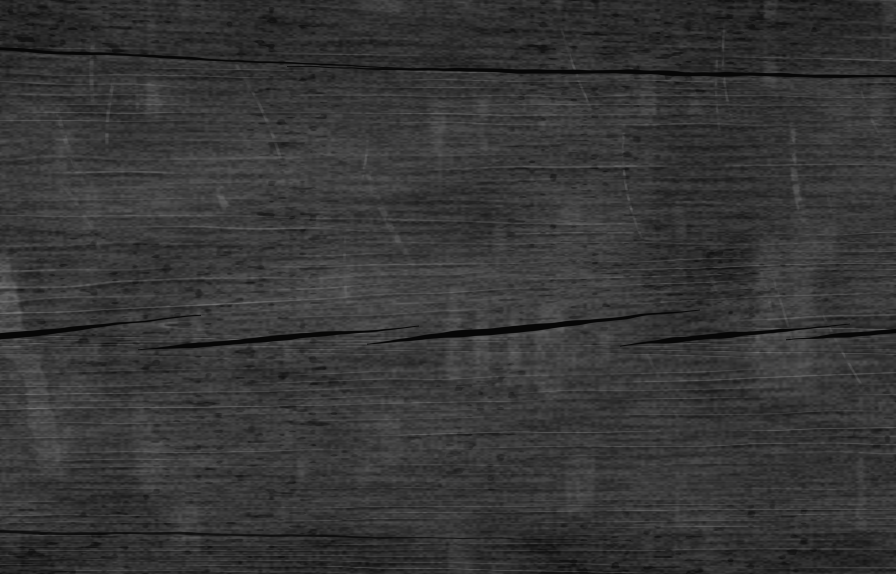
Reproduce this texture procedurally as a WebGL 1 fragment shader.

```glsl
precision highp float;
uniform vec2 u_resolution;

const vec3 WOOD_TINT = vec3(1.0, 1.0, 1.003);
const float CRACK_TONE = 0.025;

float hash(vec2 p) {
  vec3 q = fract(vec3(p.xyx) * 0.1031);
  q += dot(q, q.yzx + 33.33);
  return fract((q.x + q.y) * q.z);
}

float noise(vec2 p) {
  vec2 i = floor(p), f = fract(p);
  f = f * f * (3.0 - 2.0 * f);
  float low = mix(hash(i), hash(i + vec2(1.0, 0.0)), f.x);
  float high = mix(hash(i + vec2(0.0, 1.0)), hash(i + 1.0), f.x);
  return mix(low, high, f.y);
}

float fbm(vec2 p) {
  float sum = 0.0, gain = 0.53;
  for (int i = 0; i < 4; i++) {
    sum += gain * noise(p);
    p = p * 2.03 + 17.3;
    gain *= 0.5;
  }
  return sum;
}

float glow(vec2 p, vec2 centre, vec2 size) {
  vec2 q = (p - centre) / size;
  return exp(-dot(q, q));
}

// Worn slanted patch with fairly firm sides
float smear(vec2 p, vec2 centre, vec2 size, float lean) {
  vec2 q = p - centre;
  q.x += lean * q.y + 0.012 * (noise(p * vec2(20.0, 90.0)) - 0.5);
  q = abs(q) / size;
  return (1.0 - smoothstep(0.75, 1.1, q.x)) * (1.0 - smoothstep(0.6, 1.1, q.y));
}

// Growth rings: x is the dark valley, y the thin pale edge
vec2 rings(vec2 p, float count) {
  float s = p.y * count + 2.2 * noise(vec2(p.x * 0.6, p.y * 13.0));
  s += 0.35 * noise(vec2(p.x * 9.0, p.y * 40.0));
  float f = fract(s), id = floor(s);
  float strength = hash(vec2(id, 7.0)) * smoothstep(0.2, 0.7, noise(vec2(p.x * 5.0, id * 3.7)));
  float valley = smoothstep(0.3, 0.65, f) * (1.0 - smoothstep(0.72, 0.88, f));
  float edge = smoothstep(0.76, 0.88, f) * (1.0 - smoothstep(0.9, 1.0, f));
  return vec2(valley * (0.35 + 0.65 * strength), edge * strength);
}

// Tapered split from a to b: x is the dark gap, y the pale lower lip
vec2 crack(vec2 p, vec2 a, vec2 b, float width, float px) {
  float t = (p.x - a.x) / (b.x - a.x);
  float inside = step(0.0, t) * step(t, 1.0);
  float taper = smoothstep(0.0, 0.3, t) * (1.0 - smoothstep(0.45, 1.0, t));
  float rise = mix(a.y, b.y, t) + 0.007 * (fbm(vec2(p.x * 9.0, a.y * 50.0)) - 0.5);
  float h = width * (0.15 + 0.85 * taper) * (0.7 + 0.6 * noise(vec2(p.x * 30.0, 2.0)));
  float d = p.y - rise;
  float gap = 1.0 - smoothstep(h - px, h + px, abs(d));
  float lip = exp(-abs(d + h + 0.004) / 0.003);
  return vec2(gap, lip * taper) * inside;
}

// Broken, gently bent scrapes scattered over the board
float scratches(vec2 p) {
  float sum = 0.0;
  float broken = smoothstep(0.4, 0.7, noise(p * vec2(75.0, 110.0)));
  for (int i = 0; i < 22; i++) {
    float k = float(i);
    vec2 c = vec2(hash(vec2(k, 1.0)) * 1.56, 0.2 + 0.68 * hash(vec2(k, 2.0)));
    float angle = mix(-0.15, 0.6, hash(vec2(k, 3.0)));
    vec2 q = mat2(cos(angle), -sin(angle), sin(angle), cos(angle)) * (p - c);
    float reach = mix(0.025, 0.13, hash(vec2(k, 4.0)));
    float width = mix(0.0015, 0.009, pow(hash(vec2(k, 5.0)), 3.0));
    float d = abs(q.x - (hash(vec2(k, 6.0)) - 0.5) * 3.0 * q.y * q.y);
    float line = 1.0 - smoothstep(width * 0.4, width + 0.002, d);
    sum += line * (1.0 - smoothstep(0.5, 1.0, abs(q.y) / reach)) * mix(0.3, 1.0, hash(vec2(k, 8.0)));
  }
  return min(sum, 1.0) * (0.2 + 0.8 * broken);
}

void main() {
  vec2 p = gl_FragCoord.xy / u_resolution.y;
  float px = 0.7 / u_resolution.y;

  // Grain climbs to the right near the middle and sinks near the top
  vec2 g = p;
  g.y += p.x * (0.03 * smoothstep(0.7, 0.95, p.y) - 0.035 * glow(vec2(0.0, p.y), vec2(0.0, 0.46), vec2(1.0, 0.13)));
  vec2 ring = rings(g, mix(85.0, 52.0, smoothstep(0.36, 0.44, p.y)));
  float fibre = noise(g * vec2(14.0, 190.0)) - 0.5;
  float speck = noise(g * vec2(150.0, 300.0)) - 0.5;

  // Broad light and wear
  float tone = 0.198 + 0.035 * glow(p, vec2(0.75, 0.5), vec2(0.9, 0.38));
  tone += 0.05 * glow(p, vec2(0.33, 0.66), vec2(0.3, 0.07)) + 0.03 * glow(p, vec2(0.6, 0.48), vec2(0.5, 0.07));
  tone -= 0.035 * smoothstep(0.82, 0.9, p.y) + 0.04 * (1.0 - smoothstep(0.04, 0.1, p.y));
  tone -= 0.03 * glow(p, vec2(1.24, 0.55), vec2(0.12, 0.22));
  tone += 0.11 * (fbm(p * vec2(5.0, 8.0)) - 0.5);
  float streak = smoothstep(0.52, 0.85, noise(p * vec2(38.0, 5.0) + 4.0));
  tone += 0.06 * streak * smoothstep(0.4, 0.75, fbm(p * vec2(9.0, 16.0) + 9.0));
  float worn = smear(p, vec2(0.008, 0.48), vec2(0.024, 0.08), 0.25);
  worn += 0.7 * smear(p, vec2(0.07, 0.28), vec2(0.022, 0.12), 0.2);
  worn += 0.5 * smear(p, vec2(1.37, 0.47), vec2(0.055, 0.18), 0.0) * (0.4 + noise(p * vec2(30.0, 8.0)));
  tone += 0.085 * worn;

  // Surface detail
  tone += 0.075 * fibre + 0.085 * speck - 0.05 * ring.x + 0.11 * ring.y;
  tone += 0.11 * scratches(p);
  float pits = smoothstep(0.72, 0.9, noise(g * vec2(55.0, 170.0) + 31.0));
  tone -= 0.07 * pits * smoothstep(0.4, 0.7, noise(p * vec2(6.0, 4.0) + 2.0));

  // Central splits and long seams
  vec2 split = crack(p, vec2(-0.3, 0.383), vec2(0.35, 0.451), 0.0045, px);
  split = max(split, crack(p, vec2(0.24, 0.391), vec2(0.73, 0.431), 0.0045, px));
  split = max(split, crack(p, vec2(0.64, 0.401), vec2(1.22, 0.459), 0.0055, px));
  split = max(split, crack(p, vec2(1.08, 0.396), vec2(1.48, 0.437), 0.0045, px));
  split = max(split, crack(p, vec2(1.37, 0.409), vec2(1.82, 0.441), 0.005, px));
  split = max(split, crack(p, vec2(-0.5, 0.936), vec2(0.9, 0.873), 0.0022, px));
  split = max(split, crack(p, vec2(0.5, 0.883), vec2(2.1, 0.858), 0.0035, px));
  split = max(split, 0.8 * crack(p, vec2(-0.4, 0.079), vec2(1.1, 0.058), 0.002, px));
  tone += 0.06 * split.y;
  tone = mix(max(tone, 0.07), CRACK_TONE, split.x);

  gl_FragColor = vec4(WOOD_TINT * clamp(tone, 0.0, 0.55), 1.0);
}
```
